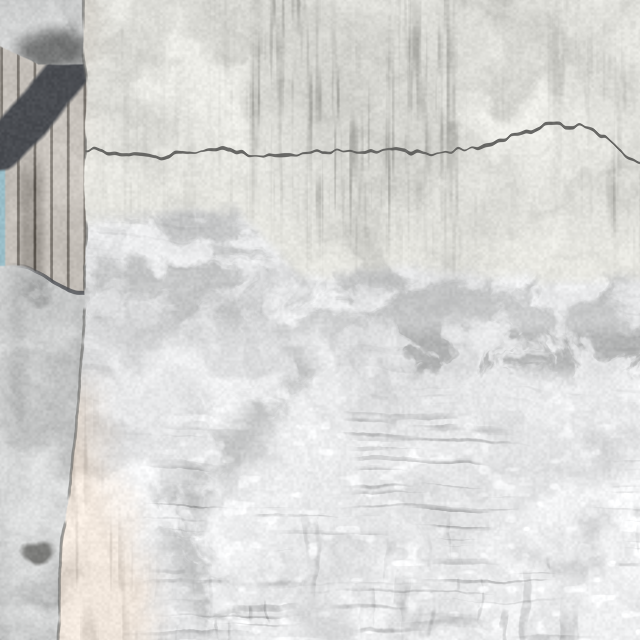
A WebGL 1 fragment shader for this texture:

```glsl
precision highp float;
uniform vec2 u_resolution;

const vec3 COOL_PLASTER = vec3(0.895, 0.898, 0.902);
const vec3 WARM_PLASTER = vec3(0.87, 0.87, 0.85);
const vec3 CREAM = vec3(0.92, 0.918, 0.89);
const vec3 PEACH = vec3(0.915, 0.865, 0.815);
const vec3 STAIN = vec3(0.68, 0.685, 0.685);
const vec3 PILASTER = vec3(0.79, 0.795, 0.795);
const vec3 MOULDING = vec3(0.77, 0.75, 0.725);
const vec3 SHADOW = vec3(0.29, 0.30, 0.32);
const vec3 CRACK = vec3(0.40, 0.40, 0.39);
const vec3 SKY_SLIVER = vec3(0.60, 0.74, 0.78);
const float EDGE_SOFT = 0.0022;
const float STREAK_DEPTH = 0.19;
const float SCRATCH_DEPTH = 0.17;
const float GRAIN = 0.055;

float hash(vec2 p) {
  vec3 q = fract(p.xyx * 0.1031);
  q += dot(q, q.yzx + 33.33);
  return fract((q.x + q.y) * q.z);
}
float noise(vec2 p) {
  vec2 i = floor(p), f = fract(p);
  f *= f * (3.0 - 2.0 * f);
  return mix(mix(hash(i), hash(i + vec2(1, 0)), f.x),
             mix(hash(i + vec2(0, 1)), hash(i + vec2(1, 1)), f.x), f.y);
}
float fbm(vec2 p) {
  float sum = 0.0, amp = 0.516;
  for (int i = 0; i < 5; i++) {
    sum += amp * noise(p);
    p = mat2(1.6, 1.2, -1.2, 1.6) * p + 17.3;
    amp *= 0.5;
  }
  return sum;
}
float line(float d, float width) {
  return 1.0 - smoothstep(width, width + EDGE_SOFT, abs(d));
}
float below(float v, float edge, float soft) {
  return 1.0 - smoothstep(edge - soft, edge + soft, v);
}
float segment(vec2 p, vec2 a, vec2 b) {
  vec2 d = b - a;
  return length(p - a - d * clamp(dot(p - a, d) / dot(d, d), 0.0, 1.0));
}

// Brushed render above the ledge, scratched whitewash below it
vec3 wall(vec2 p, vec2 warp, float mottle) {
  float rise = p.y - 0.57 - clamp(0.9 * (0.47 - p.x), 0.0, 0.09) - warp.y * 0.04;
  float upper = smoothstep(-0.01, 0.02, rise), lower = 1.0 - upper;
  vec3 c = mix(COOL_PLASTER, WARM_PLASTER, upper) + (mottle - 0.5) * 0.22;
  c = mix(c, CREAM, 0.75 * upper * exp(-max(rise, 0.0) * 22.0) * smoothstep(0.3, 0.6, mottle));
  float brushed = smoothstep(0.35, 0.44, p.x + warp.x * 0.12) * smoothstep(0.03, 0.13, rise);
  float streak = 0.6 * noise(p * vec2(210, 13)) + 0.4 * noise(p * vec2(80, 4));
  float groove = smoothstep(0.76, 0.98, noise(p * vec2(125, 3) + 9.0));
  float cover = smoothstep(0.25, 0.62, fbm(p * vec2(9, 4) + 31.0)) * mix(0.2, 1.0, brushed);
  c -= upper * cover * (0.025 + STREAK_DEPTH * smoothstep(0.45, 0.9, streak) + 0.13 * groove);

  // Grey stains under the ledge and along a falling diagonal
  float blotch = fbm(p * vec2(17, 21) + warp * 2.0 + 5.0);
  float shelf = lower * smoothstep(0.44, 0.53, p.y);
  shelf = max(shelf, below(length((p - vec2(0.27, 0.58)) * vec2(1.0, 1.4)), 0.11, 0.06));
  vec2 bend = vec2(0.27, 0.2);
  float fall = min(segment(p, vec2(0.46, 0.41), bend), segment(p, bend, vec2(0.36, 0)));
  float trail = below(fall + warp.x * 0.05, 0.035, 0.03);
  float spots = smoothstep(0.5, 0.6, p.x) * below(abs(p.y - 0.45), 0.035, 0.02);
  c = mix(c, STAIN, 0.6 * max(shelf, trail) * smoothstep(0.38, 0.63, blotch));
  c = mix(c, STAIN * 0.93, 0.7 * spots * smoothstep(0.53, 0.66, blotch));

  // Horizontal scratches, fine crackle and pale flecks
  float tilt = p.y + 0.06 * p.x * smoothstep(0.1, 0.35, p.y) + warp.y * 0.02;
  float scratch = smoothstep(0.66, 0.97, noise(vec2(p.x * 7.0, tilt * 165.0)));
  float worn = below(p.y, 0.37, 0.08) * smoothstep(0.18, 0.32, p.x);
  float crackle = smoothstep(0.72, 0.95, noise(p * vec2(115, 16) + warp * 3.0));
  float wear = lower * SCRATCH_DEPTH * scratch * mix(0.2, 1.0, worn);
  wear += worn * below(p.y, 0.17, 0.09) * 0.12 * crackle;
  c -= wear * smoothstep(0.35, 0.6, fbm(p * 8.0 + 70.0));
  c += worn * 0.06 * smoothstep(0.68, 0.9, noise(p * vec2(45, 75)));

  // Peach strip beside the column
  float reach = mix(0.24, 0.14, smoothstep(0.0, 0.42, p.y));
  float strip = below(p.x + warp.x * 0.06, reach, 0.045);
  strip *= below(p.y, 0.4, 0.04) + 0.4 * smoothstep(0.65, 0.85, p.y);
  c = mix(c, PEACH + (mottle - 0.5) * 0.2, 0.8 * strip);
  return c - 0.08 * strip * smoothstep(0.6, 0.95, noise(p * vec2(150, 8)));
}

// Pilaster below, grooved moulding with a shadow, and a cap above
vec3 column(vec2 p, vec2 warp, float mottle, float top) {
  float tone = (mottle - 0.5) * 0.25;
  vec3 stone = PILASTER + tone + 0.07 * (noise(p * vec2(38, 2)) - 0.5);
  stone -= 0.22 * smoothstep(0.4, 0.65, mottle) * below(length(p - vec2(0.06, 0.54)), 0.035, 0.03);
  float chip = length((p - vec2(0.06, 0.135)) * vec2(1.0, 1.6)) + warp.x * 0.05;
  stone = mix(stone, CRACK, 0.8 * below(chip, 0.016, 0.008));
  vec3 ribs = MOULDING + tone * 0.6;
  ribs -= 0.15 * below(abs(p.x - 0.05), 0.018, 0.008) * below(p.y, 0.75, 0.05);
  ribs -= 0.28 * line((fract(p.x / 0.026 + 0.4) - 0.5) * 0.026, 0.001);
  ribs = mix(ribs, SKY_SLIVER, below(p.x, 0.008, 0.002) * below(p.y, 0.79, 0.005));
  float shade = segment(p, vec2(0.105, 0.885), vec2(0, 0.765)) + warp.y * 0.01;
  ribs = mix(ribs, SHADOW, below(shade, 0.033, 0.004));
  float smudge = length((p - vec2(0.085, 0.922)) * vec2(0.7, 1.4)) + warp.x * 0.04;
  vec3 cap = PILASTER + 0.04 + tone - 0.38 * below(smudge, 0.035, 0.025);
  float capBase = 0.9 + 0.5 * max(0.06 - p.x, 0.0) + warp.y * 0.01;
  vec3 c = mix(mix(cap, ribs, below(p.y, capBase, 0.002)), stone, below(p.y, top, 0.002));
  return mix(c, SHADOW, 0.8 * line(p.y - top, 0.002) * smoothstep(0.01, 0.09, p.x));
}

void main() {
  vec2 p = gl_FragCoord.xy / u_resolution;
  vec2 warp = vec2(fbm(p * 14.0 + 3.0), fbm(p * 14.0 + 50.0)) - 0.5;
  float mottle = fbm(p * 10.0 + warp * 2.5);
  vec3 c = wall(p, warp, mottle);
  // Long wandering crack
  float path = 0.749 + 0.042 * smoothstep(0.7, 0.87, p.x) - 0.056 * smoothstep(0.91, 1.0, p.x);
  path += 0.014 * noise(vec2(p.x * 28.0, 2)) + 0.007 * noise(vec2(p.x * 95.0, 8));
  c = mix(c, CRACK, line(p.y - path, 0.0022 * noise(vec2(p.x * 45.0, 4))));
  // Column with a ragged seam
  float top = 0.585 - 0.042 * smoothstep(0.02, 0.125, p.x) + warp.y * 0.012;
  float edge = mix(0.09, 0.132, smoothstep(0.0, 0.54, p.y)) + warp.x * 0.012;
  c = mix(c, column(p, warp, mottle, top), below(p.x, edge, 0.0015));
  c = mix(c, CRACK, 0.6 * line(p.x - edge, 0.001) * smoothstep(0.3, 0.55, noise(vec2(p.y * 30.0, 6))));
  gl_FragColor = vec4(c + (noise(p * 230.0) - 0.5) * GRAIN, 1.0);
}
```
